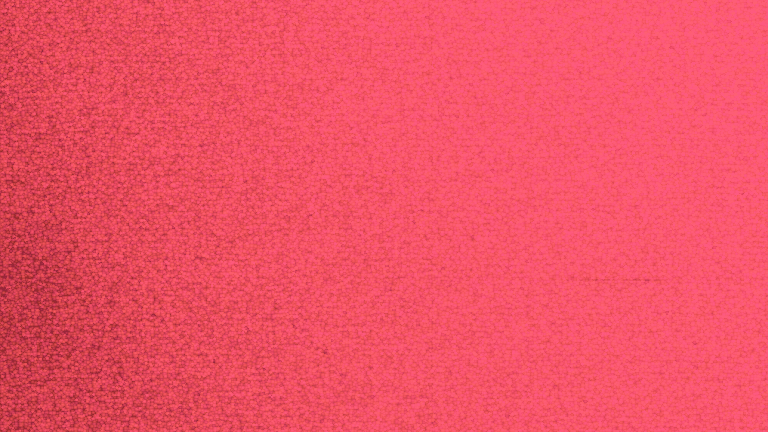
This texture is drawn by a Shadertoy shader. Its source:

```glsl
// Coral-red looped carpet under light falling off to the left.
// Cellular noise forms the pile loops; layered sines add rows, clumps and
// worn patches; the summed tone is looked up in a ramp of six dyes.

const vec2  LOOP_COUNT   = vec2(140.0, 168.0); // loops per canvas height
const float LOOP_JITTER  = 0.95;
const float CREVICE      = 2.5;   // darkening between loops
const float LOOP_VARIETY = 1.8;   // tone spread from loop to loop
const float ROW_COUNT    = 72.0;
const float ROW_DEPTH    = 0.22;
const float CLUMP_DEPTH  = 0.25;
const float TONE_LEFT    = 1.8;   // tones are positions on the dye ramp
const float TONE_RIGHT   = 4.75;
const float LIGHT_FALL   = 2.3;
const float HUE_SPREAD   = 0.06;
const vec2  SEAM         = vec2(1.0, 0.352);
const float SEAM_WIDTH   = 0.0035;

const vec3 DYES[6] = vec3[6](
    vec3(0.60, 0.16, 0.20), vec3(0.74, 0.215, 0.265), vec3(0.84, 0.26, 0.32),
    vec3(0.93, 0.30, 0.36), vec3(0.98, 0.34, 0.42), vec3(0.995, 0.36, 0.475));

vec3 hash3(vec2 cell) {
    vec3 q = fract(cell.xyx * vec3(0.1031, 0.1030, 0.0973));
    q += dot(q, q.yxz + 33.33);
    return fract((q.xxy + q.yzz) * q.zyx);
}

// Distance to the nearest loop centre, then two random values of that loop.
vec3 pileLoop(vec2 p) {
    vec2 cell = floor(p), local = fract(p);
    vec3 nearest = vec3(9.0, 0.0, 0.0);
    for (int y = -1; y <= 1; y++) {
        for (int x = -1; x <= 1; x++) {
            vec2 offset = vec2(x, y);
            vec3 rnd = hash3(cell + offset);
            vec2 centre = offset + 0.5 + LOOP_JITTER * (rnd.xy - 0.5);
            float d = length(centre - local);
            if (d < nearest.x) nearest = vec3(d, rnd.z, fract(rnd.x * 7.0 + rnd.y * 5.0));
        }
    }
    return nearest;
}

// Smooth irregular waves, roughly -1 to 1.
float layeredSines(vec2 p) {
    float sum = 0.0, amplitude = 0.5;
    for (int i = 0; i < 4; i++) {
        sum += amplitude * sin(p.x + 1.7 * sin(p.y)) * sin(p.y + 1.3 * sin(p.x * 0.8));
        p = mat2(1.2, 1.4, -1.4, 1.2) * p + 2.3;
        amplitude *= 0.65;
    }
    return sum;
}

float softSpot(vec2 p, vec2 centre, vec2 radius) {
    vec2 d = (p - centre) / radius;
    return exp(-dot(d, d));
}

// Broad light, worn patches and dark stains.
float lightTone(vec2 p, float across) {
    float tone = mix(TONE_LEFT, TONE_RIGHT, 1.0 - exp(-LIGHT_FALL * across));
    tone += 0.7 * (p.y - 0.5);
    tone += 0.25 * layeredSines(p * vec2(5.0, 7.0) + 1.0) * (1.0 - across);
    tone -= 0.6 * softSpot(p, vec2(0.07, 0.36), vec2(0.11, 0.15));
    tone -= 0.4 * softSpot(p, vec2(0.20, 0.16), vec2(0.20, 0.12));
    return tone;
}

// Faint joins between carpet tiles, broken along their length.
float seamShade(vec2 p) {
    vec2 line = 1.0 - smoothstep(vec2(0.0), vec2(SEAM_WIDTH), abs(p - SEAM));
    float wear = 0.6 + 0.4 * sin(p.y * 31.0 + 2.0 * sin(p.y * 13.0));
    float gap = smoothstep(1.28, 1.36, p.x) * (1.0 - smoothstep(1.48, 1.56, p.x));
    float right = smoothstep(0.9, 1.05, p.x);
    return 0.45 * line.x * wear + line.y * right * (0.3 + 1.1 * gap);
}

vec3 dyeRamp(float tone) {
    tone = clamp(tone, 0.0, 5.0);
    int i = min(int(tone), 4);
    return mix(DYES[i], DYES[i + 1], tone - float(i));
}

void mainImage(out vec4 fragColor, in vec2 fragCoord) {
    vec2 p = fragCoord / iResolution.y;
    float across = fragCoord.x / iResolution.x;

    // Pile: loops, loose rows and clumps
    vec3 pile = pileLoop(p * LOOP_COUNT);
    float grain = CREVICE * (0.42 - pile.x) + LOOP_VARIETY * (pile.y - 0.5);
    float rowWobble = 0.8 * sin(p.x * 23.0) + 0.5 * sin(p.x * 61.0 + p.y * 17.0);
    grain += ROW_DEPTH * sin(6.2832 * ROW_COUNT * p.y + rowWobble);
    grain += CLUMP_DEPTH * layeredSines(p * vec2(130.0, 170.0));
    grain -= 0.8 * smoothstep(0.97, 1.0, pile.z);
    grain *= mix(1.2, 0.85, smoothstep(0.0, 0.7, across));

    vec3 color = dyeRamp(lightTone(p, across) + grain - seamShade(p));

    // Loops lean towards orange or magenta
    color += HUE_SPREAD * (pile.z - 0.5) * vec3(0.0, -0.4, 1.0);
    fragColor = vec4(clamp(color, 0.0, 1.0), 1.0);
}
```
